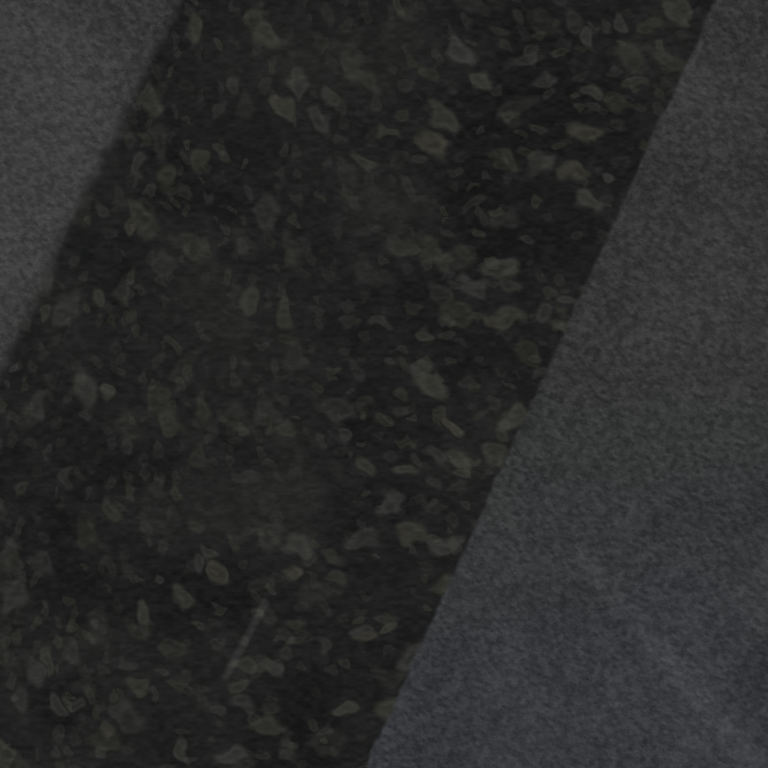
Write a WebGL 2 fragment shader that draws this texture.

```glsl
#version 300 es
precision highp float;

uniform vec2 u_resolution;
out vec4 fragColor;

const vec3 BAND_DARK = vec3(0.100, 0.101, 0.102);
const vec3 BAND_DUST = vec3(0.185, 0.186, 0.178);
const vec3 FLAKE_GREY = vec3(0.255, 0.255, 0.248);
const vec3 FLAKE_OLIVE = vec3(0.270, 0.265, 0.222);
const vec3 STONE_WARM = vec3(0.205, 0.207, 0.205);
const vec3 STONE_BLUE = vec3(0.212, 0.219, 0.232);

float hash(vec2 p) {
    vec3 q = fract(vec3(p.xyx) * 0.1031);
    q += dot(q, q.yzx + 33.33);
    return fract((q.x + q.y) * q.z);
}

float noise(vec2 p) {
    vec2 i = floor(p), f = fract(p);
    f = f * f * (3.0 - 2.0 * f);
    return mix(mix(hash(i), hash(i + vec2(1, 0)), f.x),
               mix(hash(i + vec2(0, 1)), hash(i + vec2(1, 1)), f.x), f.y);
}

float fbm(vec2 p, int octaves) {
    float sum = 0.0, weight = 0.5, total = 0.0;
    for (int i = 0; i < octaves; i++) {
        sum += weight * noise(p);
        total += weight;
        weight *= 0.55;
        p = mat2(1.6, 1.2, -1.2, 1.6) * p + 17.3;
    }
    return sum / total;
}

mat2 rotation(float angle) {
    float c = cos(angle), s = sin(angle);
    return mat2(c, s, -s, c);
}

// Soft elliptical spot, 1 at its centre
float spot(vec2 p, vec2 centre, vec2 radius) {
    vec2 d = (p - centre) / radius;
    return exp(-dot(d, d));
}

// Soft line between two points
float scratch(vec2 p, vec2 a, vec2 b, float width) {
    vec2 d = b - a;
    float t = clamp(dot(p - a, d) / dot(d, d), 0.0, 1.0);
    return 1.0 - smoothstep(0.2 * width, width, length(p - a - d * t));
}

// Jittered mineral flakes: x is coverage, y is tint
vec2 flakes(vec2 p, float cells, float seed, float density, float tilt) {
    vec2 g = p * cells, cell = floor(g), best = vec2(0.0);
    for (int y = -1; y <= 1; y++)
    for (int x = -1; x <= 1; x++) {
        vec2 id = cell + vec2(x, y);
        vec2 key = id + seed;
        vec2 centre = id + vec2(hash(key), hash(key + 71.7));
        vec2 d = rotation(tilt + 1.5 * (hash(key + 9.1) - 0.5)) * (g - centre);
        d += 0.4 * (vec2(noise(g * 2.5 + seed), noise(g * 2.5 + 40.0)) - 0.5);
        float size = mix(0.22, 0.50, hash(key + 23.5));
        float r = length(d / vec2(size * 1.3, size * 0.75));
        float body = 1.0 - smoothstep(0.55, 1.15, r);
        body *= mix(0.72, 1.0, smoothstep(0.1, 0.7, r));
        body *= step(hash(key + 51.9), density) * mix(0.35, 1.0, hash(key + 5.3));
        if (body > best.x) best = vec2(body, hash(key + 88.2));
    }
    return best;
}

// Pale worn areas minus deep shadowed areas
float wear(vec2 p) {
    float pale = spot(p, vec2(0.31, 0.35), vec2(0.11, 0.06))
               + 0.8 * spot(p, vec2(0.51, 0.72), vec2(0.09, 0.07))
               + 0.6 * spot(p, vec2(0.47, 0.93), vec2(0.12, 0.09))
               + 0.4 * spot(p, vec2(0.33, 0.58), vec2(0.12, 0.10));
    float deep = spot(p, vec2(0.72, 0.87), vec2(0.10, 0.12))
               + spot(p, vec2(0.61, 0.66), vec2(0.08, 0.10))
               + spot(p, vec2(0.28, 0.24), vec2(0.08, 0.06))
               + 0.8 * spot(p, vec2(0.40, 0.06), vec2(0.08, 0.08))
               + 0.7 * spot(p, vec2(0.20, 0.87), vec2(0.06, 0.12));
    return pale - 0.6 * deep;
}

vec3 bandColour(vec2 p, float across) {
    float worn = wear(p);
    float dust = 0.16 + 0.75 * (fbm(p * 13.0, 4) - 0.45) + 0.42 * worn;
    vec3 colour = mix(BAND_DARK, BAND_DUST, clamp(dust, 0.0, 1.0));
    float tilt = mix(1.4, 0.25, smoothstep(0.35, 0.65, across));
    vec2 large = flakes(p, 22.0, 13.0, 0.55, tilt);
    vec2 small = flakes(p, 46.0, 57.0, 0.52, tilt);
    float clear = 1.0 - 0.6 * clamp(worn, 0.0, 1.0);
    colour = mix(colour, mix(FLAKE_GREY, FLAKE_OLIVE, small.y), 0.42 * small.x * clear);
    colour = mix(colour, mix(FLAKE_GREY, FLAKE_OLIVE, large.y), 0.68 * large.x * clear);
    colour += 0.06 * scratch(p, vec2(0.295, 0.12), vec2(0.345, 0.215), 0.008);
    return colour + 0.055 * (fbm(p * vec2(100.0, 190.0), 2) - 0.5);
}

vec3 stoneColour(vec2 p) {
    float blue = smoothstep(0.6, 0.05, p.y + 0.25 * (fbm(p * 6.0, 3) - 0.5));
    vec3 colour = mix(STONE_WARM, STONE_BLUE, blue);
    colour += 0.06 * (fbm(p * 9.0, 3) - 0.5);
    colour += 0.035 * spot(p, vec2(0.0, 0.85), vec2(0.15, 0.4));
    colour += 0.03 * scratch(p, vec2(0.76, 0.27), vec2(0.98, 0.01), 0.022);
    vec2 grain = rotation(0.4) * p * vec2(150.0, 210.0);
    return colour + 0.13 * (fbm(grain, 3) - 0.5);
}

void main() {
    vec2 uv = gl_FragCoord.xy / u_resolution;
    float ragged = 0.008 * (fbm(uv * 45.0, 3) - 0.5);
    float leftEdge = 0.485 * (uv.y - 0.518) + 2.0 * ragged;
    float rightEdge = mix(0.475, 0.931, uv.y) + ragged;
    float across = (uv.x - leftEdge) / (rightEdge - leftEdge);
    float inside = smoothstep(-0.012, 0.014, uv.x - leftEdge)
                 * (1.0 - smoothstep(-0.004, 0.004, uv.x - rightEdge));
    vec3 colour = mix(stoneColour(uv), bandColour(uv, across), inside);
    fragColor = vec4(clamp(colour, 0.0, 1.0), 1.0);
}
```
